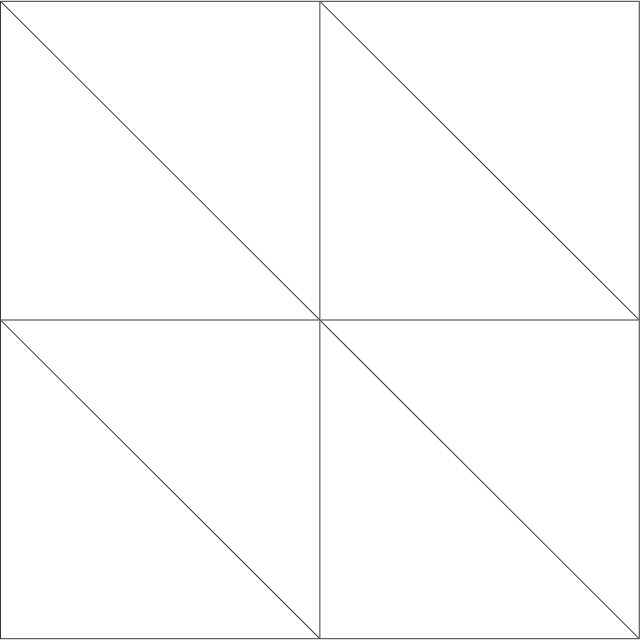
This pattern is drawn by a Shadertoy shader. Its source:

```glsl
// Two by two grid of thin outlined cells, each split by a falling diagonal.

const vec2 GRID_ORIGIN = vec2(0.0008, 0.002);
const vec2 CELL_SIZE = vec2(0.499, 0.498);
const float CELL_COUNT = 2.0;
const float LINE_WIDTH = 0.0014;
const vec3 PAPER = vec3(1.0);
const vec3 INK = vec3(0.14, 0.13, 0.13);

// Distance to the outline of a rectangle spanning 0 to size.
float rectangleOutline(vec2 p, vec2 size) {
    vec2 d = abs(p - 0.5 * size) - 0.5 * size;
    return abs(length(max(d, 0.0)) + min(max(d.x, d.y), 0.0));
}

// Distance to the segment from a to b.
float segment(vec2 p, vec2 a, vec2 b) {
    vec2 ab = b - a;
    float t = clamp(dot(p - a, ab) / dot(ab, ab), 0.0, 1.0);
    return length(p - a - t * ab);
}

// Share of a pixel-wide box covered by a stroke; stays true for hairlines.
float strokeCoverage(float dist, float width, float pixel) {
    float high = min(dist + 0.5 * pixel, 0.5 * width);
    float low = max(dist - 0.5 * pixel, -0.5 * width);
    return clamp((high - low) / pixel, 0.0, 1.0);
}

void mainImage(out vec4 fragColor, in vec2 fragCoord) {
    float pixel = 1.0 / iResolution.y;
    vec2 p = fragCoord * pixel - GRID_ORIGIN;

    // Local position in the nearest cell, limited to the grid
    vec2 cell = clamp(floor(p / CELL_SIZE), 0.0, CELL_COUNT - 1.0);
    vec2 local = p - cell * CELL_SIZE;

    // Cell border and diagonal from upper left to lower right
    float border = rectangleOutline(local, CELL_SIZE);
    float diagonal = segment(local, vec2(0.0, CELL_SIZE.y), vec2(CELL_SIZE.x, 0.0));

    float ink = strokeCoverage(min(border, diagonal), LINE_WIDTH, pixel);
    fragColor = vec4(mix(PAPER, INK, ink), 1.0);
}
```
